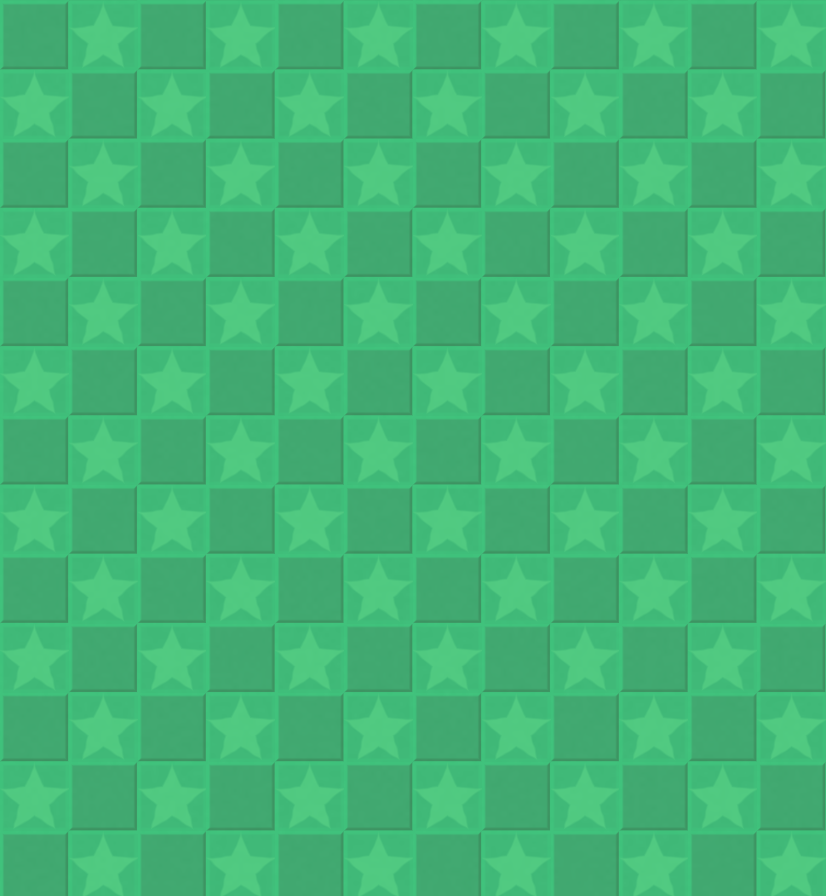
Write a Shadertoy shader that draws this pattern.

```glsl
const float COLUMNS = 12.0;
const float ROWS = 12.95;
const float ROW_SHIFT = 0.012;      // grid offset down the canvas, in cells
const float BEVEL = 0.048;          // bevel width, in cells
const float STAR_RADIUS = 0.505;
const float STAR_WAIST = 0.46;      // inner radius over outer radius
const vec2 STAR_CENTER = vec2(0.5, 0.55);
const float WOBBLE = 0.022;         // roughness of the star outline
const float WOBBLE_SCALE = 10.0;
const float SOFTNESS = 0.8;         // edge blur, in 1/512 of the height
const float GRAIN = 0.008;

const vec3 PANEL = vec3(0.255, 0.660, 0.440);
const vec3 GROUND = vec3(0.250, 0.725, 0.470);
const vec3 LIGHT = vec3(0.250, 0.760, 0.485);
const vec3 SHADOW = vec3(0.240, 0.580, 0.385);
const vec3 STAR = vec3(0.315, 0.790, 0.505);
const float PI = 3.14159;

float hash(vec2 p) {
    return fract(sin(dot(p, vec2(127.1, 311.7))) * 43758.5453);
}

float noise(vec2 p) {
    vec2 i = floor(p);
    vec2 f = fract(p);
    f = f * f * (3.0 - 2.0 * f);
    float low = mix(hash(i), hash(i + vec2(1.0, 0.0)), f.x);
    float high = mix(hash(i + vec2(0.0, 1.0)), hash(i + 1.0), f.x);
    return mix(low, high, f.y);
}

// Signed distance to the edges of a five-pointed star, one tip up
float starDistance(vec2 p) {
    float sector = 2.0 * PI / 5.0;
    float angle = abs(mod(atan(p.x, p.y) + 0.5 * sector, sector) - 0.5 * sector);
    vec2 q = length(p) * vec2(sin(angle), cos(angle));
    vec2 tip = vec2(0.0, STAR_RADIUS);
    vec2 notch = STAR_RADIUS * STAR_WAIST * vec2(sin(0.5 * sector), cos(0.5 * sector));
    vec2 edge = notch - tip;
    return dot(q - tip, normalize(vec2(-edge.y, edge.x)));
}

void mainImage(out vec4 fragColor, in vec2 fragCoord) {
    vec2 uv = fragCoord / iResolution.xy;
    vec2 grid = vec2(uv.x, 1.0 - uv.y) * vec2(COLUMNS, ROWS) - vec2(0.0, ROW_SHIFT);
    vec2 cell = floor(grid);
    vec2 local = fract(grid);
    float blur = ROWS * max(SOFTNESS / 512.0, 0.7 / iResolution.y);

    // Mitred bevel: upper left edges against lower right edges
    float lit = min(local.x, local.y);
    float shaded = min(1.0 - local.x, 1.0 - local.y);
    float upperLeft = smoothstep(-blur, blur, shaded - lit);
    float litBand = 1.0 - smoothstep(BEVEL - blur, BEVEL + blur, lit);
    float shadedBand = 1.0 - smoothstep(BEVEL - blur, BEVEL + blur, shaded);

    vec3 color;
    if (mod(cell.x + cell.y, 2.0) < 0.5) {
        // Sunken panel
        color = mix(PANEL, LIGHT, litBand * upperLeft);
        float rim = smoothstep(0.0, blur, shaded);
        vec3 lowerEdge = mix(LIGHT, SHADOW, rim);
        color = mix(color, lowerEdge, shadedBand * (1.0 - upperLeft));
    } else {
        // Raised tile with a slightly rough star
        color = mix(GROUND, LIGHT, max(litBand, 0.6 * shadedBand));
        vec2 p = vec2(local.x - STAR_CENTER.x, STAR_CENTER.y - local.y);
        float d = starDistance(p) + WOBBLE * (noise(local * WOBBLE_SCALE) - 0.5);
        color = mix(color, STAR, 1.0 - smoothstep(-blur, blur, d));
    }

    color += GRAIN * (noise(grid * 12.0) - 0.5);
    fragColor = vec4(color, 1.0);
}
```
